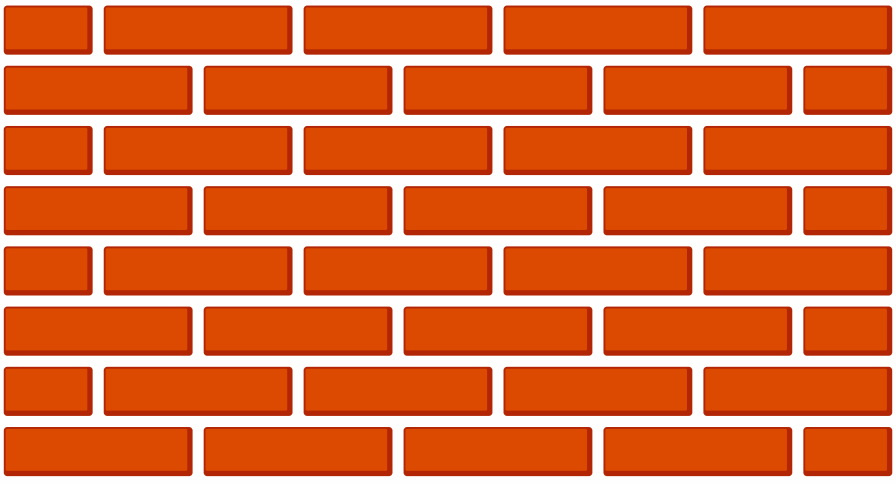
Give the GLSL for this pattern, as a Shadertoy shader.

```glsl
// Lengths are fractions of the canvas height
#define ROWS 8.0
#define ROW_PITCH 0.1244
#define BRICK_PITCH 0.4130
#define JOINT 0.0229
#define WALL_HALF 0.9179
#define RIM 0.0040
#define BEVEL 0.0110
#define OUTER_RADIUS 0.0075
#define INNER_RADIUS 0.0030
#define MORTAR vec3(1.0, 0.995, 0.995)
#define EDGE vec3(0.70, 0.15, 0.02)
#define FACE vec3(0.86, 0.29, 0.0)

// Signed distance to a rounded box given by its lower left and upper right corners
float roundedBox(vec2 p, vec2 lower, vec2 upper, float radius) {
    vec2 q = abs(p - 0.5 * (lower + upper)) - 0.5 * (upper - lower) + radius;
    return length(max(q, 0.0)) + min(max(q.x, q.y), 0.0) - radius;
}

float coverage(float dist) {
    return clamp(0.5 - dist * iResolution.y, 0.0, 1.0);
}

void mainImage(out vec4 fragColor, in vec2 fragCoord) {
    vec2 p = vec2(fragCoord.x - 0.5 * iResolution.x, fragCoord.y) / iResolution.y;

    // Courses are counted from the top, alternate ones shift by half a brick
    float row = clamp(floor((1.0 - p.y) / ROW_PITCH), 0.0, ROWS - 1.0);
    float shift = 0.75 - 0.5 * mod(row, 2.0);
    float column = floor(p.x / BRICK_PITCH - shift + 0.5);

    // Brick extent, cut to a half brick at the wall ends
    vec2 center = vec2((column + shift) * BRICK_PITCH, 1.0 - (row + 0.5) * ROW_PITCH);
    vec2 halfSize = 0.5 * (vec2(BRICK_PITCH, ROW_PITCH) - JOINT);
    vec2 lower = center - halfSize;
    vec2 upper = center + halfSize;
    lower.x = max(lower.x, -WALL_HALF);
    upper.x = min(upper.x, WALL_HALF);

    // Thin rim at top and left, thick bevel at bottom and right
    float brick = roundedBox(p, lower, upper, OUTER_RADIUS);
    float face = roundedBox(p, lower + vec2(RIM, BEVEL), upper - vec2(BEVEL, RIM), INNER_RADIUS);

    vec3 color = mix(MORTAR, EDGE, coverage(brick));
    color = mix(color, FACE, coverage(face));
    fragColor = vec4(color, 1.0);
}
```
